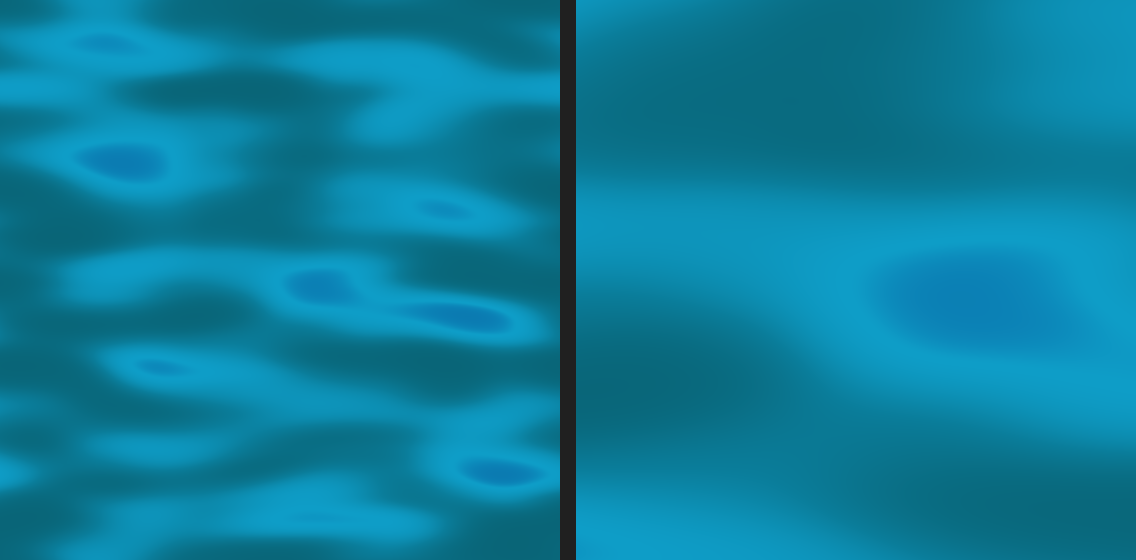
Left, the full canvas; right, a detail of the centre.
A WebGL 1 fragment shader for this texture:

```glsl
precision highp float;
// Calm teal water: long, soft horizontal streaks with bright crests and deep blue cores.
// Wrapping gradient noise, stretched sideways and bent by a gentle domain warp,
// is flattened to even shares and mapped onto a colour ramp.

uniform vec2 u_resolution;

const vec3 DARK_TEAL  = vec3(0.035, 0.390, 0.460);
const vec3 MID_TEAL   = vec3(0.040, 0.490, 0.605);
const vec3 BRIGHT_SKY = vec3(0.055, 0.615, 0.780);
const vec3 DEEP_BLUE  = vec3(0.040, 0.465, 0.685);

const vec2 BROAD_CELLS  = vec2(2.0, 7.0);   // whole cells per tile
const vec2 STREAK_CELLS = vec2(3.0, 10.0);
const vec2 DETAIL_CELLS = vec2(5.0, 14.0);
const float BROAD_GAIN  = 0.7;
const float DETAIL_GAIN = 0.3;

const vec2 WARP_CELLS  = vec2(2.0, 4.0);
const vec2 WARP_AMOUNT = vec2(0.09, 0.04);

const float NOISE_SPREAD = 0.265;  // standard deviation of the summed noise
const float CREST_LEVEL  = 0.93;   // where the ramp is brightest
const float CORE_START   = 0.94;   // where the blue cores begin

float hash(vec2 p) {
  vec3 q = fract(vec3(p.xyx) * 0.1031);
  q += dot(q, q.yzx + 33.33);
  return fract((q.x + q.y) * q.z);
}

// Dot product of a corner's random unit gradient with the offset from it
float cornerSlope(vec2 corner, vec2 offset, vec2 cells, float seed) {
  float angle = 6.28318 * hash(mod(corner, cells) + seed);
  return dot(vec2(cos(angle), sin(angle)), offset);
}

// Gradient noise on the unit tile, wrapping after a whole number of cells
float tileNoise(vec2 uv, vec2 cells, float seed) {
  vec2 p = uv * cells;
  vec2 i = floor(p);
  vec2 f = p - i;
  vec2 w = f * f * f * (f * (f * 6.0 - 15.0) + 10.0);
  vec2 e = vec2(1.0, 0.0);
  float low = mix(cornerSlope(i, f, cells, seed),
                  cornerSlope(i + e.xy, f - e.xy, cells, seed), w.x);
  float high = mix(cornerSlope(i + e.yx, f - e.yx, cells, seed),
                   cornerSlope(i + e.xx, f - e.xx, cells, seed), w.x);
  return mix(low, high, w.y);
}

// Streak height, close to a normal distribution around zero
float waterHeight(vec2 uv) {
  vec2 bend = vec2(tileNoise(uv, WARP_CELLS, 17.0),
                   tileNoise(uv, WARP_CELLS, 43.0));
  vec2 p = uv + WARP_AMOUNT * bend;
  return tileNoise(p, STREAK_CELLS, 71.0)
       + BROAD_GAIN * tileNoise(p + vec2(0.21, 0.06), BROAD_CELLS, 113.0)
       + DETAIL_GAIN * tileNoise(p + vec2(0.37, 0.03), DETAIL_CELLS, 151.0);
}

vec3 waterColour(float level) {
  vec3 colour = mix(DARK_TEAL, MID_TEAL, clamp(level / 0.5, 0.0, 1.0));
  colour = mix(colour, BRIGHT_SKY, clamp((level - 0.5) / (CREST_LEVEL - 0.5), 0.0, 1.0));
  return mix(colour, DEEP_BLUE, smoothstep(CORE_START, 1.0, level));
}

void main() {
  vec2 uv = gl_FragCoord.xy / u_resolution;

  // A logistic curve spreads the heights evenly over 0..1
  float level = 1.0 / (1.0 + exp(-1.7 * waterHeight(uv) / NOISE_SPREAD));
  gl_FragColor = vec4(waterColour(level), 1.0);
}
```
